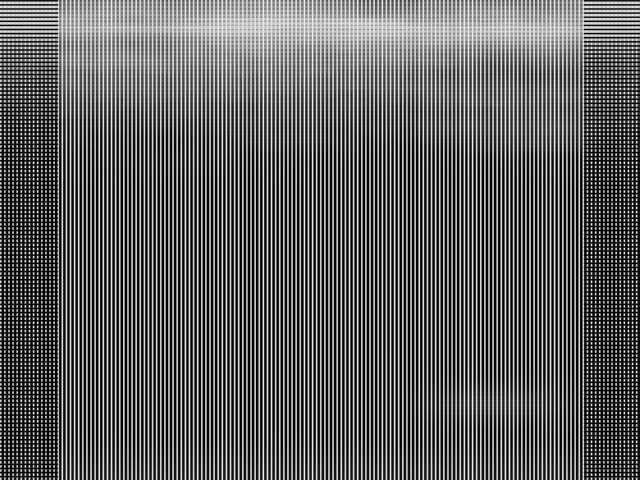
This pattern is drawn by a Shadertoy shader. Its source:

```glsl
const float COLUMNS = 156.0;
const float ROWS = 117.0;
const float LEFT_EDGE = 0.091;
const float RIGHT_EDGE = 0.912;
const vec3 INK = vec3(0.015);
const vec3 LIGHT = vec3(0.92);

float hash(vec2 p) {
    p = fract(p * vec2(0.1031, 0.1137));
    p += dot(p, p.yx + 33.33);
    return fract((p.x + p.y) * p.x * 17.0);
}

float noise(vec2 p) {
    vec2 cell = floor(p);
    vec2 f = fract(p);
    f = f * f * (3.0 - 2.0 * f);
    float low = mix(hash(cell), hash(cell + vec2(1.0, 0.0)), f.x);
    float high = mix(hash(cell + vec2(0.0, 1.0)), hash(cell + 1.0), f.x);
    return mix(low, high, f.y);
}

float fbm(vec2 p) {
    float sum = 0.0;
    float weight = 0.5;
    for (int i = 0; i < 4; i++) {
        sum += weight * noise(p);
        p = p * 2.03 + 17.1;
        weight *= 0.5;
    }
    return sum;
}

// Running area under a unit-period pulse train
float pulseArea(float x, float width) {
    return floor(x) * width + min(fract(x), width);
}

// Box-filtered stripe coverage
float stripes(float x, float width, float footprint) {
    float h = 0.5 * footprint;
    return (pulseArea(x + h, width) - pulseArea(x - h, width)) / footprint;
}

// Soft mist hanging from the top, streaked sideways
float mist(vec2 uv) {
    float cloud = fbm(uv * vec2(5.0, 14.0));
    float streak = fbm(uv * vec2(4.0, 65.0) + 9.0);
    float veil = smoothstep(0.62, 1.0, uv.y + 0.12 * (cloud - 0.5));
    float band = exp(-pow((uv.y - 0.945) / 0.035, 2.0));
    float glow = veil * (0.28 + 0.45 * cloud) + band * (0.1 + 0.4 * streak);
    float floorGlow = 0.07 * smoothstep(0.1, 0.0, uv.y);
    return glow + floorGlow;
}

// Faint patch of light low on the right
float patchGlow(vec2 uv, vec2 center, vec2 radius) {
    vec2 d = (uv - center) / radius;
    return exp(-dot(d, d));
}

void mainImage(out vec4 fragColor, in vec2 fragCoord) {
    vec2 uv = fragCoord / iResolution.xy;
    vec2 grid = uv * vec2(COLUMNS, ROWS);
    vec2 footprint = 1.15 * vec2(COLUMNS, ROWS) / iResolution.xy;

    // Fine upright bars and the crossing rows
    float bars = stripes(grid.x, 0.38, footprint.x);
    float rows = stripes(grid.y, 0.62, footprint.y);

    // Plain bars in the middle, broken bars at both sides
    float edge = 0.5 / iResolution.x;
    float middle = smoothstep(LEFT_EDGE - edge, LEFT_EDGE + edge, uv.x)
                 * (1.0 - smoothstep(RIGHT_EDGE - edge, RIGHT_EDGE + edge, uv.x));

    // Light between the bars
    float haze = mist(uv) + 0.14 * patchGlow(uv, vec2(0.77, 0.16), vec2(0.1, 0.035));
    float rowShade = mix(rows, mix(0.72, 1.0, rows), middle);
    float sideGlow = (1.0 - middle) * 0.35 * smoothstep(0.85, 0.98, uv.y);
    float gap = clamp((haze + sideGlow) * rowShade, 0.0, 0.85);

    // Bars dim slightly from one to the next
    float wear = 0.93 + 0.07 * hash(vec2(floor(grid.x), 3.0));
    float bar = bars * wear * mix(rows, 1.0, middle);
    float tone = bar + gap * (1.0 - bars);
    fragColor = vec4(mix(INK, LIGHT, clamp(tone, 0.0, 1.0)), 1.0);
}
```
